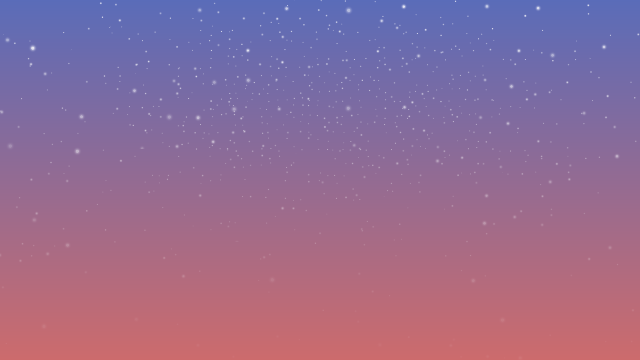
This background is drawn by a Shadertoy shader. Its source:

```glsl
// Dusk sky: a vertical blue-to-coral gradient under a swarm of soft white stars.
// Each star layer is a jittered grid; a bell-shaped density gathers the finer
// stars around a centre, and all of them fade out toward the horizon.

const vec3 HORIZON_CORAL = vec3(0.802, 0.418, 0.425);
const vec3 ZENITH_BLUE = vec3(0.353, 0.422, 0.724);
const vec3 STAR_WHITE = vec3(1.0);
const float SWARM_HEIGHT = 0.71;

// Sine-free hash: three values in 0..1 from a cell and a layer seed
vec3 hash3(vec2 cell, float seed) {
    vec3 p = fract(vec3(cell.xyx + seed) * vec3(0.1031, 0.1030, 0.0973));
    p += dot(p, p.yxz + 33.33);
    return fract((p.xxy + p.yzz) * p.zyx);
}

// Bell-shaped density around a point
float bell(vec2 offset, vec2 spread) {
    vec2 q = offset / spread;
    return exp(-0.5 * dot(q, q));
}

// Bright core with a faint halo that ends at three radii
float starShape(float dist, float radius, float pixel) {
    float core = 1.0 - smoothstep(radius - 0.7 * pixel, radius + 0.7 * pixel, dist);
    float halo = 1.0 - smoothstep(0.0, 3.0 * radius, dist);
    return max(core, halo * halo);
}

// One star per occupied cell; sizes holds the smallest and largest radius
float starLayer(vec2 p, float cellSize, vec2 sizes, float density,
                float seed, float pixel) {
    vec2 cell = floor(p / cellSize);
    vec3 place = hash3(cell, seed);
    vec3 look = hash3(cell, seed + 57.0);
    vec2 centre = (cell + 0.18 + 0.64 * place.xy) * cellSize;
    float radius = mix(sizes.x, sizes.y, look.x * look.x);
    float strength = mix(0.45, 1.0, look.y) * step(place.z, density);
    return strength * starShape(distance(p, centre), radius, pixel);
}

void mainImage(out vec4 fragColor, in vec2 fragCoord) {
    float pixel = 1.0 / iResolution.y;
    vec2 p = fragCoord * pixel;
    vec2 fromSwarm = p - vec2(0.5 * iResolution.x * pixel, SWARM_HEIGHT);

    // Sky
    vec3 color = mix(HORIZON_CORAL, ZENITH_BLUE, p.y);

    // Stars: dense dust, mid-sized points, then sparse near ones
    float dust = starLayer(p, 0.023, vec2(0.0010, 0.0019),
        0.85 * bell(fromSwarm, vec2(0.34, 0.16)), 11.0, pixel);
    float points = starLayer(p + 0.013, 0.045, vec2(0.0014, 0.0028),
        0.08 + 0.50 * bell(fromSwarm, vec2(0.50, 0.24)), 83.0, pixel);
    float near = starLayer(p + 0.031, 0.094, vec2(0.0032, 0.0052),
        mix(0.15, 0.45, p.y), 149.0, pixel);

    // Fade toward the horizon
    float fade = 0.06 + 0.94 * pow(p.y, 1.4);
    float light = fade * max(near, max(points, 0.85 * dust));
    fragColor = vec4(mix(color, STAR_WHITE, clamp(light, 0.0, 1.0)), 1.0);
}
```
